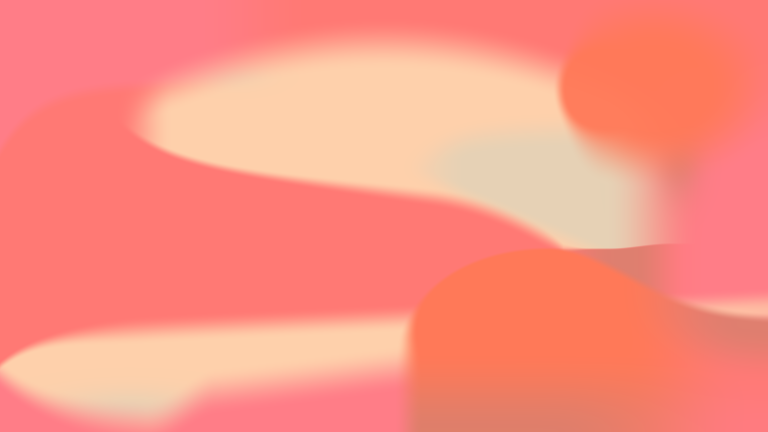
Write a Shadertoy shader that draws this background.

```glsl
// Soft abstract waves: cream and sage ribbons over coral, with glowing orange domes.

// Canvas units: 16 wide, 9 high, origin at the lower left.
const vec2 CANVAS = vec2(16.0, 9.0);

const vec3 CORAL  = vec3(1.00, 0.475, 0.455);
const vec3 PINK   = vec3(1.00, 0.490, 0.530);
const vec3 CREAM  = vec3(0.995, 0.815, 0.670);
const vec3 SAGE   = vec3(0.900, 0.820, 0.710);
const vec3 ORANGE = vec3(1.00, 0.475, 0.345);
const vec3 CLAY   = vec3(0.850, 0.500, 0.430);

const vec2 SUN_CENTER  = vec2(13.6, 7.15);
const vec2 SUN_RADII   = vec2(1.95, 1.5);
const vec2 DOME_CENTER = vec2(11.4, 1.9);
const vec2 DOME_RADII  = vec2(2.9, 1.92);

// Coverage of the side where d > 0, blurred over a half width w.
float soft(float d, float w) { return smoothstep(-w, w, d); }

// Round bump of height one.
float glow(vec2 p, vec2 center, vec2 radii) {
    vec2 q = (p - center) / radii;
    return exp(-dot(q, q));
}

vec3 background(vec2 p) {
    float hill = 7.25 - 1.4 * exp(-1.2 * p.x);
    float leftPink = soft(p.y - hill, 0.18) * (1.0 - smoothstep(4.0, 6.5, p.x));
    float rightPink = smoothstep(13.0, 14.8, p.x) * (1.0 - smoothstep(5.6, 8.2, p.y));
    return mix(CORAL, PINK, max(leftPink, rightPink));
}

// Large ribbon: blurred crest, crisper underside, sage at its right end.
vec3 upperRibbon(vec3 col, vec2 p) {
    float crest = 8.1 - 0.046 * (p.x - 8.0) * (p.x - 8.0);
    float bend = max(p.x - 9.0, 0.0);
    float under = 5.25 - 0.12 * (p.x - 6.0) - 0.1 * bend * bend
                + 0.64 * exp(2.7 - p.x);
    float ledge = 3.81 + 0.11 * smoothstep(12.7, 14.0, p.x);
    under = max(under, ledge);
    float blur = mix(0.1, 0.22, smoothstep(4.0, 10.5, p.x));
    blur = mix(blur, 0.03, smoothstep(11.2, 12.3, p.x));

    float cover = soft(crest - p.y, 0.55) * soft(p.y - under, blur)
                * smoothstep(2.4, 3.6, p.x) * (1.0 - smoothstep(12.6, 14.6, p.x));
    float sageTop = 6.3 - 0.9 * exp(-1.1 * max(p.x - 8.4, 0.0));
    float sageLow = 5.45 - 0.43 * (p.x - 8.5);
    float sage = soft(sageTop - p.y, 0.4) * soft(p.y - sageLow, 0.25)
               * smoothstep(8.2, 9.8, p.x);
    vec3 tint = mix(CREAM, SAGE, sage);
    tint = mix(tint, SAGE, 0.35 * glow(p, vec2(4.9, 7.4), vec2(0.7, 0.25)));
    col = mix(col, tint, cover);

    // Clay shade right of the ribbon and under its ledge.
    col = mix(col, CLAY, 0.65 * glow(p, vec2(14.15, 5.6), vec2(0.45, 0.75)));
    float notch = soft(ledge - p.y, 0.03) * smoothstep(11.4, 12.8, p.x)
                * (1.0 - smoothstep(13.2, 14.3, p.x));
    return mix(col, CLAY, 0.85 * notch);
}

// Orange glow, crisp on its left rim only.
vec3 sun(vec3 col, vec2 p) {
    vec2 q = (p - SUN_CENTER) / SUN_RADII;
    float r = length(q);
    float leftness = smoothstep(0.4, 1.0, -q.x / max(r, 0.001));
    float blur = mix(0.42, 0.07, leftness);
    return mix(col, ORANGE, 0.95 * soft(1.0 - r, blur));
}

// Low ribbon along the lower left, fading down into pink.
vec3 lowerRibbon(vec3 col, vec2 p) {
    float crest = 2.0 + 0.045 * p.x - 0.62 * exp(-1.3 * p.x);
    float under = 0.1 + 1.1 * exp(-0.8 * p.x)
                + smoothstep(3.0, 4.5, p.x) * (0.65 + 0.13 * (p.x - 4.0));
    float crestBlur = mix(0.1, 0.3, smoothstep(0.0, 3.0, p.x));
    float below = soft(crest - p.y, crestBlur);
    float body = soft(p.y - under, mix(0.3, 0.5, smoothstep(0.0, 3.0, p.x)));
    float sage = 0.8 * glow(p, vec2(2.7, 0.5), vec2(1.5, 0.4));
    vec3 tint = mix(PINK, mix(CREAM, SAGE, sage), body);
    return mix(col, tint, below);
}

// Dome: elliptical shoulder on the left, long slope on the right.
vec3 dome(vec3 col, vec2 p) {
    vec2 q = p - DOME_CENTER;
    float shoulder = 1.0 - length(vec2(q.x, max(q.y, 0.0)) / DOME_RADII);
    float slope = 2.33 + 1.49 * exp(-q.x * q.x / 5.76) - p.y;
    float d = q.x < 0.0 ? shoulder * DOME_RADII.y : slope;
    float blur = q.x < 0.0 ? mix(0.2, 0.04, smoothstep(1.0, 3.2, p.y))
                           : mix(0.04, 0.12, smoothstep(0.0, 1.5, q.x));

    vec3 tint = mix(ORANGE, CORAL, smoothstep(13.0, 15.5, p.x));
    float base = (1.0 - smoothstep(0.0, 1.7, p.y)) * (1.0 - smoothstep(11.5, 16.0, p.x));
    tint = mix(tint, CLAY, 0.85 * base);
    float rim = smoothstep(12.8, 15.5, p.x) * (1.0 - smoothstep(0.2, 1.4, slope));
    tint = mix(tint, CLAY, 0.85 * rim);
    tint = mix(tint, PINK, 0.6 * glow(p, vec2(15.8, 0.0), vec2(2.2, 0.9)));
    return mix(col, tint, soft(d, blur));
}

void mainImage(out vec4 fragColor, in vec2 fragCoord) {
    vec2 p = fragCoord / iResolution.xy * CANVAS;
    vec3 col = background(p);
    col = upperRibbon(col, p);
    col = sun(col, p);
    col = lowerRibbon(col, p);
    col = dome(col, p);
    fragColor = vec4(col, 1.0);
}
```
